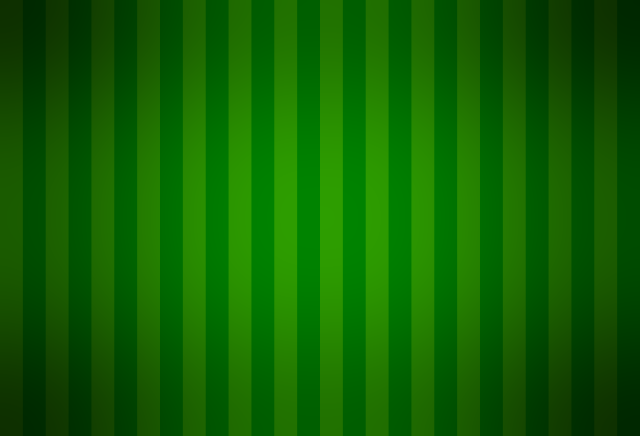
Write a WebGL 1 fragment shader that draws this pattern.

```glsl
precision highp float;

uniform vec2 u_resolution;

#define STRIPE_PAIRS 14.0
#define LIGHT_SHARE 0.5
#define LIGHT_GREEN vec3(0.178, 0.618, 0.0)
#define DARK_GREEN vec3(0.0, 0.515, 0.0)
#define EDGE_DARKENING vec2(0.42, 0.28)
#define FALLOFF 1.25

const float PI = 3.14159265;

// Coverage of the light stripe, which starts at the left of each pair
float lightStripe(float x, float pixel) {
  float fromCentre = abs(fract(x - 0.5 * LIGHT_SHARE + 0.5) - 0.5);
  float inside = 0.5 * LIGHT_SHARE - fromCentre;
  return clamp(inside / pixel + 0.5, 0.0, 1.0);
}

// Periodic spotlight: brightest in the middle, level across the borders
float spotlight(vec2 uv) {
  vec2 wave = cos(PI * uv);
  vec2 shade = pow(wave * wave, vec2(FALLOFF));
  return 1.0 - dot(EDGE_DARKENING, shade);
}

void main() {
  vec2 uv = gl_FragCoord.xy / u_resolution;
  float pixel = STRIPE_PAIRS / u_resolution.x;
  float stripe = lightStripe(uv.x * STRIPE_PAIRS, pixel);
  vec3 colour = mix(DARK_GREEN, LIGHT_GREEN, stripe);
  gl_FragColor = vec4(colour * spotlight(uv), 1.0);
}
```
